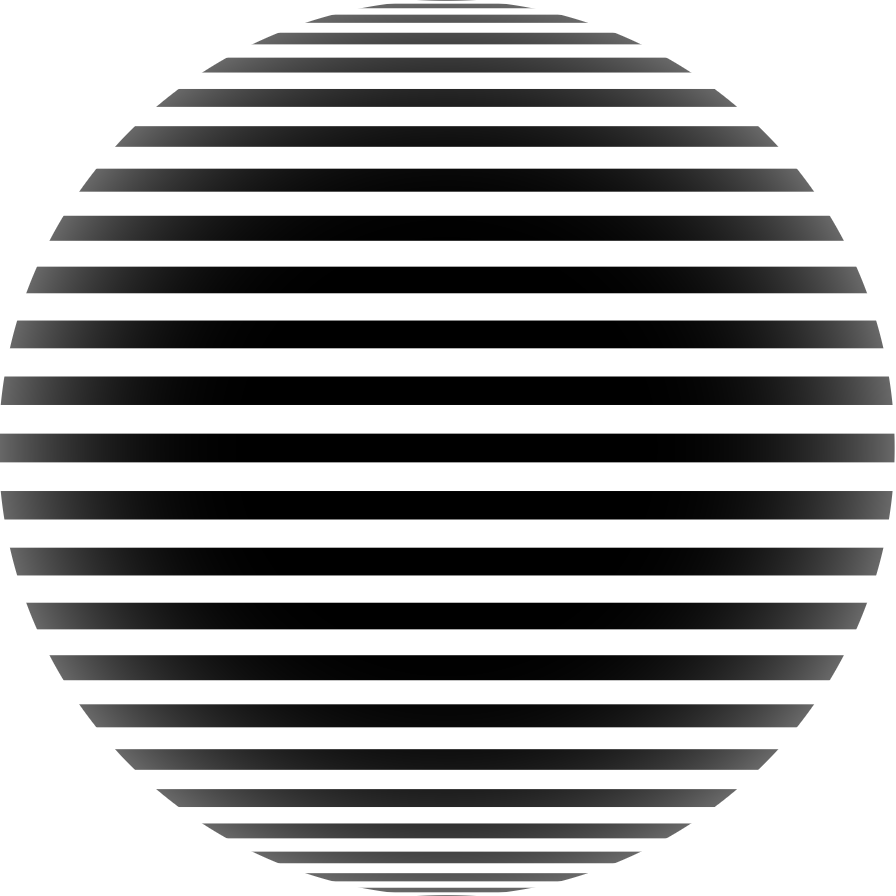
Reproduce this background procedurally as a WebGL 1 fragment shader.

```glsl
precision highp float;
// A white field with a ball made of dark horizontal bands.
// Bands are evenly spaced in latitude, so they thin toward the poles;
// a radial ramp lifts the black core to grey at the rim.

uniform vec2 u_resolution;

const float PI = 3.14159265;
const float SEGMENTS = 49.0;             // alternating dark and light arcs, pole to pole
const vec2 CENTER = vec2(0.4985, 0.5);
const float RADIUS = 0.5;
const vec3 PAPER = vec3(1.0);
const vec3 RIM_GREY = vec3(0.41);

// Coverage of a shape from its signed distance, smoothed over one pixel.
float coverage(float dist, float pixel) {
  return clamp(0.5 - dist / pixel, 0.0, 1.0);
}

// Signed distance (in ball radii) to bands repeating in latitude at height y.
float latitudeBands(float y, float segments) {
  float latitude = asin(clamp(y, -1.0, 1.0));
  float arc = PI / segments;
  float offset = abs(mod(latitude + arc, 2.0 * arc) - arc);
  return (offset - 0.5 * arc) * cos(latitude);
}

// Black inside the core, rising to the rim colour at radius one.
vec3 rimShade(float r, float core, vec3 rim) {
  float ramp = clamp((r - core) / (1.0 - core), 0.0, 1.0);
  return rim * pow(ramp, 2.5);
}

void main() {
  float side = min(u_resolution.x, u_resolution.y);
  vec2 uv = (gl_FragCoord.xy - 0.5 * u_resolution) / side + 0.5;
  vec2 p = (uv - CENTER) / RADIUS;
  float pixel = 1.0 / (side * RADIUS);
  float r = length(p);

  // Bands clipped to the disc
  float disc = coverage(r - 1.0, pixel);
  float bands = coverage(latitudeBands(p.y, SEGMENTS), pixel);

  vec3 color = mix(PAPER, rimShade(r, 0.4, RIM_GREY), disc * bands);
  gl_FragColor = vec4(color, 1.0);
}
```
